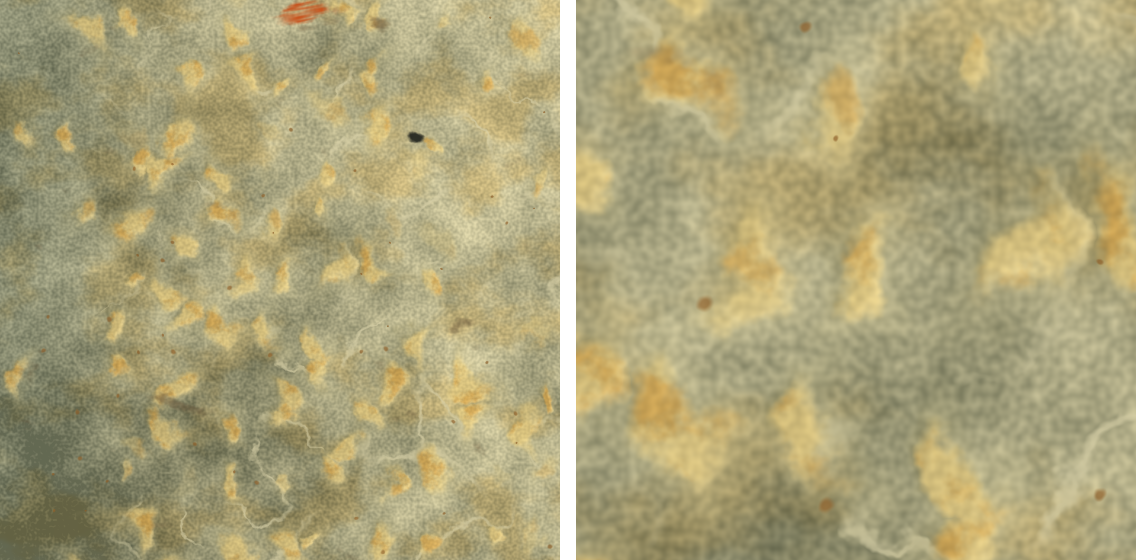
Left: the whole. Right: its middle third, enlarged.
A WebGL 2 fragment shader for this texture:

```glsl
#version 300 es
precision highp float;
// Weathered grey-green stone with ochre flakes, pale veins and rust flecks.

uniform vec2 u_resolution;
out vec4 fragColor;

vec2 hash2(vec2 p) {
  vec3 q = fract(p.xyx * vec3(0.1031, 0.1030, 0.0973));
  q += dot(q, q.yzx + 33.33);
  return fract((q.xx + q.yz) * q.zy);
}

mat2 rotation(float a) {
  return mat2(cos(a), sin(a), -sin(a), cos(a));
}

float cornerSlope(vec2 cell, vec2 offset) {
  float a = 6.2832 * hash2(cell).x;
  return dot(vec2(cos(a), sin(a)), offset);
}

float gradientNoise(vec2 p) {
  vec2 i = floor(p), f = p - i;
  vec2 u = f * f * f * (f * (f * 6.0 - 15.0) + 10.0);
  vec2 e = vec2(1.0, 0.0);
  float low = mix(cornerSlope(i, f), cornerSlope(i + e, f - e), u.x);
  float high = mix(cornerSlope(i + e.yx, f - e.yx), cornerSlope(i + 1.0, f - 1.0), u.x);
  return mix(low, high, u.y);
}

float fbm(vec2 p) {
  float sum = 0.0, amp = 0.5;
  for (int i = 0; i < 5; i++) {
    sum += amp * gradientNoise(p);
    p = mat2(1.6, 1.2, -1.2, 1.6) * p + 7.3;
    amp *= 0.5;
  }
  return sum;
}

// Share of flakes present: sparse at the left edge and the upper right.
float flakeDensity(vec2 p) {
  return mix(0.25, 0.85, smoothstep(0.03, 0.3, p.x))
       - 0.4 * smoothstep(1.1, 1.8, p.x + p.y);
}

// Bent, mostly upright flakes: x is the body, y a wide halo.
vec2 flakes(vec2 p) {
  vec2 q = p * 11.0, base = floor(q), result = vec2(0.0);
  for (int y = -1; y <= 1; y++) {
    for (int x = -1; x <= 1; x++) {
      vec2 cell = base + vec2(x, y);
      vec2 place = hash2(cell + 19.0), kind = hash2(cell + 71.0);
      vec2 centre = cell + 0.1 + 0.8 * place;
      vec2 d = rotation((kind.x - 0.5) * 2.0) * (q - centre);
      d.x += (place.x - 0.5) * 3.0 * d.y * d.y;
      float dist = length(d / mix(vec2(0.13, 0.2), vec2(0.27, 0.5), kind.y));
      float present = smoothstep(-0.08, 0.25, flakeDensity(centre / 11.0) - hash2(cell + 133.0).x);
      result = max(result, present * smoothstep(vec2(1.15, 2.0), vec2(0.5, 0.6), vec2(dist)));
    }
  }
  return result;
}

// Scattered small specks.
float specks(vec2 p) {
  vec2 q = p * 18.0, cell = floor(q);
  vec2 place = hash2(cell + 211.0), kind = hash2(cell + 307.0);
  float radius = mix(0.04, 0.11, kind.y);
  float dist = length(q - cell - 0.2 - 0.6 * place);
  return step(0.86, kind.x) * smoothstep(radius, radius * 0.3, dist);
}

void main() {
  vec2 uv = gl_FragCoord.xy / u_resolution.y;
  vec2 ripple = vec2(fbm(uv * 16.0), fbm(uv * 16.0 + 40.0));
  vec2 warped = uv + 0.05 * ripple;
  float clouds = fbm(uv * 3.2 + 5.0), mottle = fbm(uv * 13.0 + 21.0);
  float grain = 0.30 * gradientNoise(uv * 175.0) + 0.16 * gradientNoise(uv * 88.0 + 9.0);

  // Stone, darker and cooler at the left
  float tone = 0.17 + 0.45 * uv.x + 0.25 * uv.y + 0.8 * clouds + 0.6 * mottle + grain;
  vec3 color = mix(vec3(0.40, 0.41, 0.31), vec3(0.84, 0.81, 0.64), clamp(tone, 0.0, 1.1));
  color *= mix(vec3(0.97, 1.0, 1.04), vec3(1.0), smoothstep(0.0, 0.35, uv.x));

  // Tan stains
  float stain = smoothstep(-0.06, 0.2, fbm(uv * vec2(6.0, 8.0) + 63.0));
  color *= mix(vec3(1.0), vec3(1.0, 0.94, 0.82), stain);

  // Broken pale veins
  float ridge = abs(gradientNoise(warped * 8.0 + 31.0));
  float broken = smoothstep(-0.05, 0.18, fbm(uv * 7.0 + 87.0)) * smoothstep(0.05, 0.4, uv.x);
  color = mix(color, vec3(0.85, 0.82, 0.66), 0.65 * broken * smoothstep(0.055, 0.005, ridge));

  // Ochre flakes with cream halos and slight relief
  vec2 flake = flakes(warped);
  float relief = flake.x - flakes(warped + vec2(0.006, -0.005)).x;
  color = mix(color, vec3(0.80, 0.76, 0.56), 0.35 * flake.y);
  float core = smoothstep(0.02, 0.3, fbm(uv * 22.0 + 11.0) + 0.1 * flake.x);
  vec3 ochre = mix(vec3(0.83, 0.74, 0.47), vec3(0.78, 0.61, 0.29), core);
  color = mix(color, ochre * (0.95 + 0.12 * tone + 0.25 * grain), 0.85 * flake.x);
  color += 0.07 * relief;

  // Rust specks and brown smudges
  color = mix(color, vec3(0.55, 0.36, 0.15), 0.65 * specks(uv + 0.012 * ripple));
  float smudge = smoothstep(0.24, 0.42, fbm(uv * vec2(9.0, 13.0) + 140.0));
  color = mix(color, vec3(0.40, 0.33, 0.22), 0.6 * smudge);

  // Orange scrape at the top, streaked along its length
  vec2 scrape = rotation(-0.2) * (uv - vec2(0.555, 0.978));
  float streak = 0.55 + 0.9 * gradientNoise(scrape * vec2(22.0, 190.0));
  float scrapeDist = length(scrape / vec2(0.065, 0.022)) + 1.2 * ripple.x;
  color = mix(color, vec3(0.78, 0.33, 0.12), clamp(streak, 0.0, 1.0) * smoothstep(1.0, 0.5, scrapeDist));

  // Black pit
  float pit = length((uv - vec2(0.745, 0.757)) * vec2(1.0, 0.8) + 0.03 * ripple);
  color = mix(color, vec3(0.12, 0.13, 0.11), 0.9 * smoothstep(0.014, 0.006, pit));

  fragColor = vec4(clamp(color, 0.0, 1.0), 1.0);
}
```
